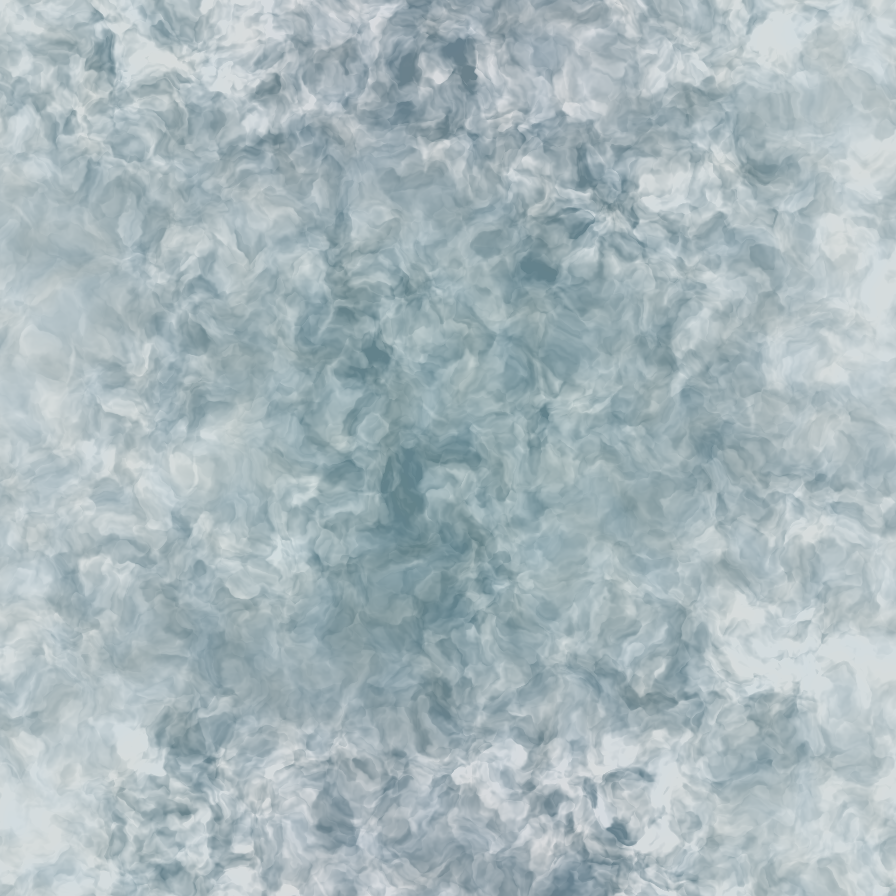
Write a WebGL 1 fragment shader that draws this texture.

```glsl
precision highp float;
uniform vec2 u_resolution;

#define DEEP vec3(0.49, 0.58, 0.61)
#define PALE vec3(0.78, 0.82, 0.83)
#define CLOUD_SCALE 5.5
#define CLOUD_GAIN 1.0
#define FACET_SCALE 21.0
#define FACET_GAIN 1.15
#define WARP 0.05
#define SLIVER_SCALE 10.0
#define SLIVER_GAIN 0.42
#define GRAIN_GAIN 0.34

vec2 hash2(vec2 p) {
  vec3 q = fract(p.xyx * vec3(0.1031, 0.1030, 0.0973));
  q += dot(q, q.yzx + 33.33);
  return fract((q.xx + q.yz) * q.zy);
}

float gradientDot(vec2 cell, vec2 offset) {
  float angle = 6.2832 * hash2(cell + 71.0).x;
  return dot(vec2(cos(angle), sin(angle)), offset);
}

float noise(vec2 p) {
  vec2 i = floor(p), f = fract(p);
  vec2 s = f * f * f * (f * (f * 6.0 - 15.0) + 10.0);
  vec2 e = vec2(1.0, 0.0);
  return mix(
    mix(gradientDot(i, f), gradientDot(i + e, f - e), s.x),
    mix(gradientDot(i + e.yx, f - e.yx), gradientDot(i + 1.0, f - 1.0), s.x), s.y);
}

mat2 rotation(float angle) {
  float c = cos(angle), s = sin(angle);
  return mat2(c, s, -s, c);
}

float fbm(vec2 p) {
  float sum = 0.0, amp = 0.5;
  for (int i = 0; i < 5; i++) {
    sum += amp * noise(p);
    p = rotation(0.6) * p * 2.03 + 17.3;
    amp *= 0.5;
  }
  return sum;
}

// Closely joined crystal cells, each with its own tone and slope
float facets(vec2 p) {
  vec2 base = floor(p);
  float total = 0.0, tone = 0.0;
  for (int y = -1; y <= 1; y++)
  for (int x = -1; x <= 1; x++) {
    vec2 cell = base + vec2(float(x), float(y));
    vec2 d = p - cell - hash2(cell);
    vec2 look = hash2(cell + 37.0) - 0.5;
    float weight = exp(-22.0 * dot(d, d));
    total += weight;
    tone += weight * (look.x + 1.2 * dot(d, hash2(cell + 53.0) - 0.5));
  }
  return tone / (total + 1e-7);
}

// Sparse, bent, tapering splinters of light ice
float slivers(vec2 p) {
  vec2 base = floor(p);
  float light = 0.0;
  for (int y = -1; y <= 1; y++)
  for (int x = -1; x <= 1; x++) {
    vec2 cell = base + vec2(float(x), float(y));
    vec2 seed = hash2(cell + 91.0);
    vec2 q = rotation(6.2832 * seed.x) * (p - cell - hash2(cell + 13.0));
    float u = q.x / mix(0.2, 0.55, seed.y);
    float taper = max(1.0 - u * u, 0.0);
    float off = abs(q.y - (seed.x - 0.5) * 0.2 * u * u);
    float body = 1.0 - smoothstep(0.0, 0.02 + 0.12 * taper * seed.y, off);
    light = max(light, body * taper * smoothstep(0.25, 0.9, hash2(cell + 5.0).y));
  }
  return light;
}

void main() {
  vec2 p = gl_FragCoord.xy / u_resolution;
  vec2 c = p - 0.5;
  vec2 away = abs(c);

  // Dark core, pale sides
  float tone = mix(0.27, 0.88, smoothstep(0.04, 0.54, length(c * vec2(1.0, 0.55))));

  // Clouds, and the ragged bend shared by the finer layers
  vec2 bend = vec2(fbm(p * 11.0 + 3.0), fbm(p * 11.0 + 40.0));
  vec2 w = p + WARP * bend;
  tone += CLOUD_GAIN * fbm(p * CLOUD_SCALE + bend * 0.35 + 8.0);

  // Crystal detail, busier towards top and bottom, faint at the sides
  float detail = mix(0.8, 1.15, smoothstep(0.1, 0.45, away.y));
  detail *= mix(1.0, 0.6, smoothstep(0.3, 0.5, away.x));
  detail *= 1.0 + 1.1 * noise(p * 6.0 + 21.0);
  float crystal = 0.45 * facets(w * FACET_SCALE)
                + 0.42 * facets(rotation(0.7) * w * FACET_SCALE * 2.1)
                + 0.22 * facets(rotation(1.9) * w * FACET_SCALE * 4.0);
  tone += FACET_GAIN * detail * crystal;

  // Thin creases, splinters and grain
  float crease = 1.0 - smoothstep(0.0, 0.1, abs(noise(w * 18.0 + 60.0)));
  tone += 0.35 * detail * crease * noise(p * 12.0 + 33.0);
  tone += SLIVER_GAIN * slivers((p + 0.025 * bend) * SLIVER_SCALE) * (1.0 - 0.8 * away.x);
  tone += GRAIN_GAIN * detail * (noise(w * 80.0) + 0.7 * noise(w * 160.0));

  // Streaked rim
  float rim = 1.0 - smoothstep(0.006, 0.024, 0.5 - max(away.x, away.y));
  float along = away.x > away.y ? p.y : p.x + 2.0;
  tone += rim * 0.35 * noise(vec2(along * 42.0, 4.4));

  // Teal core, greyer top and bottom
  vec3 color = mix(DEEP, PALE, clamp(tone, -0.3, 1.18));
  float grey = smoothstep(0.15, 0.45, away.y) * (1.0 - smoothstep(0.1, 0.35, away.x));
  float teal = 1.0 - smoothstep(0.05, 0.4, length(c));
  color += grey * vec3(0.012, -0.004, 0.004) + teal * vec3(-0.014, 0.004, 0.0);
  color += 0.02 * noise(w * 24.0 + 80.0) * vec3(1.0, 0.1, -0.8);
  gl_FragColor = vec4(color, 1.0);
}
```
